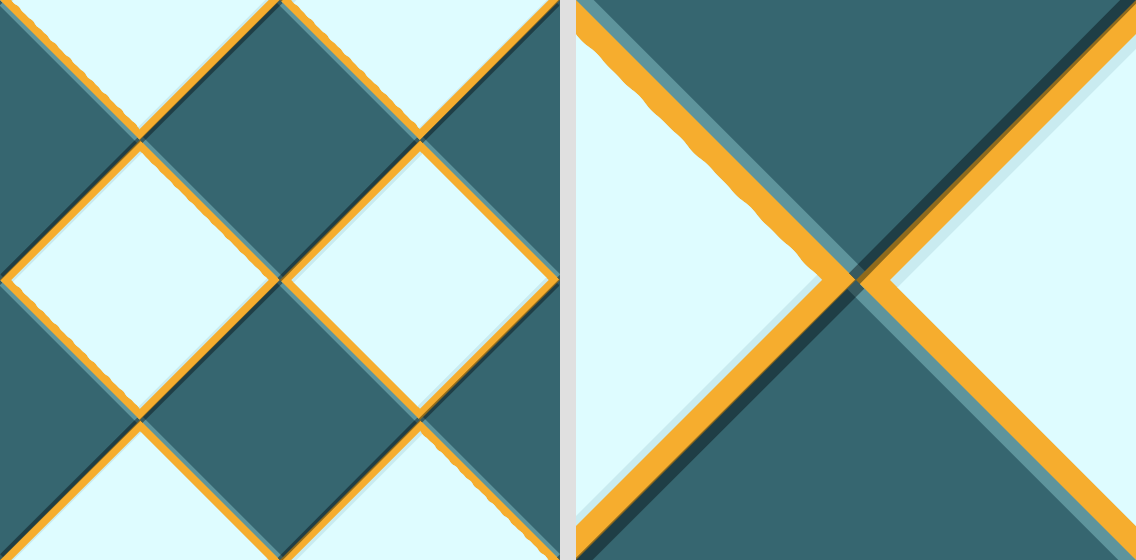
Left, the full canvas; right, a detail of the centre.
Reproduce this pattern procedurally as a Shadertoy shader.

```glsl
const vec3 TEAL = vec3(0.21, 0.40, 0.44);
const vec3 TEAL_LIT = vec3(0.37, 0.58, 0.61);
const vec3 ICE = vec3(0.87, 0.99, 1.00);
const vec3 ICE_SHADE = vec3(0.79, 0.92, 0.94);
const vec3 GOLD = vec3(0.965, 0.68, 0.18);

vec2 hash22(vec2 p) {
    vec3 q = fract(p.xyx * vec3(13.71, 17.33, 11.97) + 0.37);
    q += dot(q, q.yzx + 33.33);
    return fract((q.xx + q.yz) * q.zy);
}

// Random pair for the edge with this midpoint in diagonal space, wrapped to the canvas
vec2 edgeHash(vec2 mid) {
    return hash22(fract(vec2(mid.x + mid.y, mid.x - mid.y) * 0.25));
}

float cover(float d, float aa) {
    return clamp(d / aa + 0.5, 0.0, 1.0);
}

void mainImage(out vec4 fragColor, in vec2 fragCoord) {
    vec2 uv = fragCoord / iResolution.xy;
    float aa = 2.83 / min(iResolution.x, iResolution.y);

    // Diagonal checkerboard: even cells are ice, odd cells are teal
    vec2 diag = 2.0 * vec2(uv.x + uv.y, uv.x - uv.y);
    vec2 cell = floor(diag);
    vec2 along = diag - cell;
    vec2 line = floor(diag + 0.5);
    vec2 dist = abs(diag - line);
    float side = 1.0 - 2.0 * mod(cell.x + cell.y, 2.0);

    vec2 fallRnd = edgeHash(vec2(line.x, cell.y + 0.5));
    vec2 riseRnd = edgeHash(vec2(cell.x + 0.5, line.y));

    // Uneven inner cut on some of the falling edges
    float wobble = sin(6.283 * (11.0 * along.y + fallRnd.x))
                 + 0.7 * sin(6.283 * (19.0 * along.y + fallRnd.y));
    wobble *= 0.0018 * smoothstep(0.35, 0.7, fallRnd.x);

    // Teal with a lit bevel, then the gold frame
    vec3 col = mix(TEAL, TEAL_LIT, cover(0.021 - dist.x, aa));
    col = mix(col, GOLD, cover(side * min(dist.x, dist.y), aa));

    // Ice panel, shaded along its rising edges
    float panel = side * min(dist.x + wobble, dist.y) - 0.0405;
    float shade = mix(0.005, 0.019, riseRnd.x);
    col = mix(col, ICE_SHADE, cover(panel, aa));
    col = mix(col, ICE, cover(min(panel, side * dist.y - 0.0405 - shade), aa));

    // Shadow on rising edges, drifting a little over the gold
    float drift = 0.001 + 0.010 * pow(mix(riseRnd.x, riseRnd.y, along.x), 2.0);
    float rise = side * dist.y;
    float shadow = cover(drift - rise, aa) * cover(rise + 0.021 - 0.5 * drift, aa);
    col *= mix(vec3(1.0), vec3(0.58, 0.61, 0.62), shadow);

    fragColor = vec4(col, 1.0);
}
```
